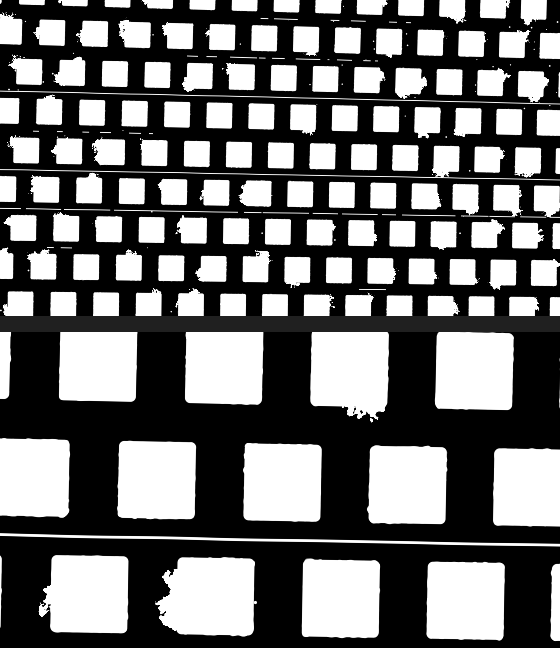
Top: the whole. Bottom: its middle third, enlarged.
A WebGL 2 fragment shader for this pattern:

```glsl
#version 300 es
precision highp float;
// Staggered rows of worn white squares on black, with thin scratched seams and specks.

uniform vec2 u_resolution;
out vec4 fragColor;

const vec3 INK = vec3(0.0);
const vec3 PAPER = vec3(1.0);
const float ROWS = 8.0;        // canvas height in row pitches
const float MID_X = 7.11;      // canvas centre in row pitches
const float HALF_SIDE = 0.325;
const float CORNER = 0.045;
const float SEAM_HALF = 0.012;

// Seam start, end and density for each gap between rows
const vec3 SEAMS[8] = vec3[8](
    vec3(6.1, 10.6, -0.15), vec3(4.6, 9.6, 0.02), vec3(-1.0, 15.0, 1.0),
    vec3(0.7, 3.9, -0.08), vec3(-1.0, 15.0, 1.0), vec3(-1.0, 15.0, 0.26),
    vec3(1.1, 1.9, 0.0), vec3(9.1, 10.0, 0.1));

vec2 hash2(vec2 p) {
    vec3 q = fract(p.xyx * vec3(0.1031, 0.1030, 0.0973));
    q += dot(q, q.yzx + 33.33);
    return fract((q.xx + q.yz) * q.zy);
}

float gradDot(vec2 cell, vec2 offset) {
    float a = 6.2832 * hash2(cell).x;
    return dot(vec2(cos(a), sin(a)), offset);
}

float gradientNoise(vec2 p) {
    vec2 i = floor(p), f = p - i;
    vec2 u = f * f * f * (f * (f * 6.0 - 15.0) + 10.0);
    vec2 e = vec2(1.0, 0.0);
    return mix(mix(gradDot(i, f), gradDot(i + e, f - e), u.x),
               mix(gradDot(i + e.yx, f - e.yx), gradDot(i + e.xx, f - e.xx), u.x), u.y);
}

float raggedNoise(vec2 p) {
    return 0.13 * gradientNoise(p * 7.0) + 0.09 * gradientNoise(p * 16.0)
         + 0.05 * gradientNoise(p * 37.0);
}

float roundedBox(vec2 p, float halfSide, float radius) {
    vec2 q = abs(p) - halfSide + radius;
    return length(max(q, 0.0)) + min(max(q.x, q.y), 0.0) - radius;
}

float coverage(float d, float px) {
    return smoothstep(0.6 * px, -0.6 * px, d);
}

// Slightly fanned lattice: rows tilt less toward the bottom
float rowSlope(float row) { return 0.029 - 0.0023 * row; }

float rowAt(vec2 p) {
    float r = p.y;
    for (int i = 0; i < 4; i++)
        r = (p.y + 0.02 - rowSlope(r) * (p.x - MID_X) + 0.0037 * r * r) / 1.004;
    return r;
}

float columnAt(float x, float row) {
    float d = x - 6.75 + 0.037 * row;
    float q = d / 1.061;
    return (d + 0.0026 * q * q) / 1.061;
}

vec2 cellCentre(float col, float row) {
    float x = 6.75 - 0.037 * row + 1.061 * col - 0.0026 * col * col;
    float y = -0.02 + 1.004 * row - 0.0037 * row * row;
    return vec2(x, y + rowSlope(row) * (x - MID_X));
}

// Square with ragged lumps, more frequent toward the canvas sides
float wornSquare(vec2 p, vec2 local, vec2 cell, float offCentre) {
    float d = roundedBox(local, HALF_SIDE, CORNER);
    d -= 0.035 * max(gradientNoise(p * 15.0), 0.0) * max(gradientNoise(p * 2.3) + 0.3, 0.0);
    float ragged = raggedNoise(p);
    for (int i = 0; i < 2; i++) {
        vec2 a = hash2(cell + 17.0 * float(i) + 40.0);
        vec2 b = hash2(cell + 31.0 * float(i) + 90.0);
        float outward = offCentre < 0.0 ? -1.0 : 1.0;
        float along = (a.y - 0.5) * 0.45;
        vec2 spot = b.x < 0.65 ? vec2(0.28 * outward, along) : vec2(along, 0.28 * outward);
        float lump = length(local - spot) - mix(0.08, 0.18, b.y) + ragged;
        if (a.x < 0.2 + 0.5 * abs(offCentre)) d = min(d, lump);
    }
    return d;
}

float seam(float x, float row, float px) {
    int gap = int(clamp(floor(row), 0.0, 7.0));
    vec3 s = SEAMS[gap];
    float d = abs(fract(row) - 0.5 + 0.008 * gradientNoise(vec2(x, row))) - SEAM_HALF;
    float dash = gradientNoise(vec2(x * 4.0, float(gap) * 7.3 + 0.4)) + s.z;
    float span = step(s.x, x) * step(x, s.y);
    return coverage(d, px) * span * smoothstep(-0.02, 0.02, dash);
}

// Tiny scattered dots, densest in the upper right
float specks(vec2 p, float px) {
    vec2 grid = p * 5.0, id = floor(grid);
    vec2 a = hash2(id + 200.0), b = hash2(id + 300.0);
    float density = mix(0.015, 0.1, smoothstep(6.0, 9.0, p.x) * smoothstep(4.0, 2.0, p.y));
    float d = length(grid - id - 0.2 - 0.6 * a) / 5.0 - mix(0.008, 0.022, b.y);
    return coverage(d, px) * step(b.x, density);
}

void main() {
    float px = ROWS / u_resolution.y;
    vec2 p = vec2(gl_FragCoord.x, u_resolution.y - gl_FragCoord.y) * px;
    p.x += MID_X - 0.5 * u_resolution.x * px;

    // Nearest square in the staggered lattice
    float rowPos = rowAt(p), row = round(rowPos);
    float stagger = mod(row, 2.0) < 0.5 ? 0.5 : 0.0;
    float col = round(columnAt(p.x, row) - stagger) + stagger;
    vec2 centre = cellCentre(col, row), local = p - centre;
    float tilt = rowSlope(row);
    local = vec2(local.x + tilt * local.y, local.y - tilt * local.x);

    float d = wornSquare(p, local, vec2(col, row), (centre.x - MID_X) / MID_X);
    float light = max(coverage(d, px), max(seam(p.x, rowPos, px), specks(p, px)));
    fragColor = vec4(mix(INK, PAPER, light), 1.0);
}
```
